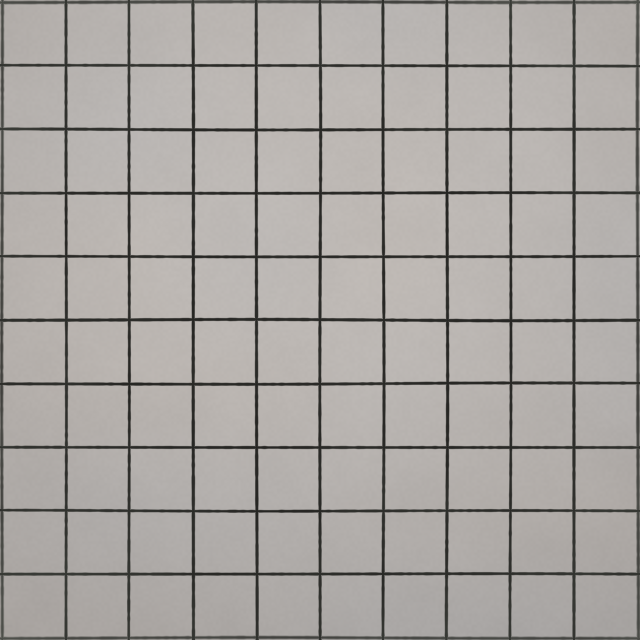
Write a WebGL 2 fragment shader that draws this pattern.

```glsl
#version 300 es
precision highp float;
// Square grid ruled in dark ink on warm grey paper, ten cells each way.
// Each rule is a distance to the nearest grid line, bent and roughened by
// value noise; the paper is a soft light falloff with faint mottling.

#define CELLS 10.0
#define MARGIN 0.0035
#define LINE_WIDTH 0.0045
#define LINE_SOFTNESS 0.0013
#define LINE_DRIFT 0.0024
#define EDGE_ROUGHNESS 0.0011
#define MOTTLE 0.022
#define GRAIN 0.012
#define PAPER_LIGHT vec3(0.742, 0.724, 0.710)
#define PAPER_SHADE vec3(0.645, 0.630, 0.620)
#define INK_DARK vec3(0.150, 0.148, 0.138)
#define INK_FADED vec3(0.270, 0.285, 0.260)

uniform vec2 u_resolution;
out vec4 fragColor;

float hash(vec2 p) {
    vec3 q = fract(p.xyx * 0.1031);
    q += dot(q, q.yzx + 33.33);
    return fract((q.x + q.y) * q.z);
}

float valueNoise(vec2 p) {
    vec2 cell = floor(p);
    vec2 f = fract(p);
    f = f * f * (3.0 - 2.0 * f);
    float low = mix(hash(cell), hash(cell + vec2(1.0, 0.0)), f.x);
    float high = mix(hash(cell + vec2(0.0, 1.0)), hash(cell + vec2(1.0)), f.x);
    return mix(low, high, f.y);
}

float layeredNoise(vec2 p) {
    float sum = 0.0;
    float weight = 0.5;
    for (int octave = 0; octave < 4; octave++) {
        sum += weight * valueNoise(p);
        p = p * 2.03 + 17.0;
        weight *= 0.5;
    }
    return sum / 0.9375;
}

// Ink coverage of the rules set out along "across"; "along" runs down a rule.
float ruleCoverage(float across, float along, float seed, float pixel) {
    float pitch = (1.0 - 2.0 * MARGIN) / CELLS;
    float index = clamp(floor((across - MARGIN) / pitch + 0.5), 0.0, CELLS);
    float lane = index * 7.0 + seed;

    // Slow drift of the whole rule, finer wear along its edges
    float drift = (valueNoise(vec2(along * 2.5, lane)) - 0.5) * LINE_DRIFT;
    float wear = (valueNoise(vec2(along * 150.0, lane)) - 0.5) * EDGE_ROUGHNESS;
    float weight = 0.92 + 0.16 * hash(vec2(lane, 3.0));

    // The outer frame is fainter and less crisp than the inner rules
    float frame = step(CELLS * 0.5 - 0.5, abs(index - CELLS * 0.5));
    float soft = max(LINE_SOFTNESS * (1.0 + 0.4 * frame), 0.75 * pixel);
    float dist = abs(across - MARGIN - index * pitch - drift);
    float halfWidth = 0.5 * (LINE_WIDTH * weight + wear);
    return (1.0 - smoothstep(halfWidth - soft, halfWidth + soft, dist))
        * mix(1.0, 0.85, frame);
}

vec3 paperColor(vec2 uv) {
    // Light pools above the centre and fades to the lower corners
    vec2 offset = (uv - vec2(0.50, 0.68)) * vec2(0.85, 1.0);
    float shade = smoothstep(0.10, 0.95, length(offset));
    vec3 paper = mix(PAPER_LIGHT, PAPER_SHADE, shade);

    // Cloudy stains, a slight warm and cool shift, and fine fibre grain
    paper += (layeredNoise(uv * 14.0) - 0.5) * MOTTLE;
    paper += (valueNoise(uv * 5.0 + 40.0) - 0.5) * vec3(0.008, 0.0, -0.008);
    return paper + (valueNoise(uv * 230.0) - 0.5) * GRAIN;
}

void main() {
    vec2 uv = gl_FragCoord.xy / u_resolution;
    float pixel = 1.0 / min(u_resolution.x, u_resolution.y);

    float upright = ruleCoverage(uv.x, uv.y, 11.0, pixel);
    float level = ruleCoverage(uv.y, uv.x, 137.0, pixel);
    float coverage = max(upright, level);

    // Ink density varies in patches and fades towards the borders
    float fade = 0.6 * layeredNoise(uv * 9.0 + 70.0)
        + 0.5 * smoothstep(0.25, 0.75, length(uv - 0.5)) - 0.2;
    vec3 ink = mix(INK_DARK, INK_FADED, clamp(fade, 0.0, 1.0));

    fragColor = vec4(mix(paperColor(uv), ink, coverage), 1.0);
}
```
